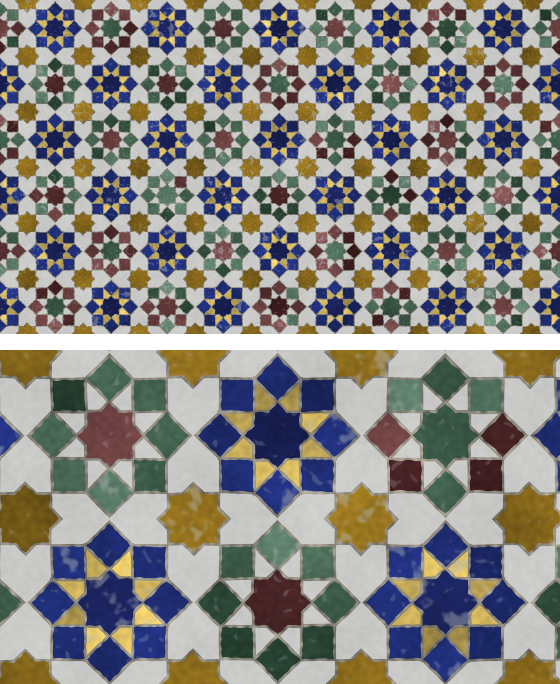
Top, the full canvas; bottom, a detail of the centre.
Write a WebGL 1 fragment shader that draws this pattern.

```glsl
precision highp float;
// Glazed mosaic: a wrapping 10 x 6 grid of eight-fold rosettes, each a star ringed by eight squares,
// with ochre stars at the cell corners. Blue rosettes with yellow kites alternate with red/green ones.
// Each cell is folded into one 22.5 degree wedge; wrapping gradient noise adds wear and uneven cuts.
uniform vec2 u_resolution;

#define GRID vec2(10.0, 6.0)
#define SHIFT vec2(0.515, 0.012)
#define STAR_RADIUS 0.193
#define GOLD_RADIUS 0.202
#define RING_RADIUS 0.340
#define SQUARE_REACH 0.132
#define GROUT_WIDTH 0.016
#define CUT_WOBBLE 0.010
#define SHADE_SPREAD 0.34
#define WEAR 0.45
#define WHITE_GLAZE vec3(0.79, 0.79, 0.785)
#define GROUT_COLOR vec3(0.50, 0.48, 0.43)

float hash(vec2 p) {
  return fract(sin(dot(p, vec2(127.1, 311.7))) * 43758.55);
}

float corner(vec2 cell, vec2 offset, vec2 f, vec2 period) {
  float a = 6.28318 * hash(mod(cell + offset, period) + 0.37);
  return dot(vec2(cos(a), sin(a)), f - offset);
}

// Gradient noise repeating after one full grid; frequency must be whole.
float noise(vec2 p, float frequency) {
  vec2 period = GRID * frequency;
  p *= frequency;
  vec2 i = floor(p), f = fract(p);
  vec2 s = f * f * f * (f * (f * 6.0 - 15.0) + 10.0);
  float low = mix(corner(i, vec2(0.0), f, period), corner(i, vec2(1.0, 0.0), f, period), s.x);
  float high = mix(corner(i, vec2(0.0, 1.0), f, period), corner(i, vec2(1.0), f, period), s.x);
  return mix(low, high, s.y);
}

// Mirror the plane into the wedge from 0 to 22.5 degrees.
vec2 foldEight(vec2 q) {
  q = abs(q);
  if (q.y > q.x) q = q.yx;
  vec2 n = vec2(-0.382683, 0.92388);
  return q - 2.0 * max(dot(q, n), 0.0) * n;
}

float starDistance(vec2 wedge, float radius) {
  return (wedge.x + wedge.y - radius) * 0.7071;
}

// 1 for a red star, 0 for a green one.
float redStar(vec2 cell) {
  float rowShift = mod(3.0 + 2.0 * cell.y + 4.0 * cell.y * cell.y, 7.0);
  return 1.0 - step(2.5, mod(2.0 * floor(cell.x * 0.5) + rowShift, 5.0));
}

vec3 redOrGreen(float red, float tone) {
  vec3 green = mix(vec3(0.17, 0.29, 0.22), vec3(0.35, 0.47, 0.40), tone);
  vec3 maroon = mix(vec3(0.27, 0.12, 0.13), vec3(0.46, 0.29, 0.29), tone);
  return mix(green, maroon, red);
}

void main() {
  vec2 p = gl_FragCoord.xy / u_resolution * GRID;
  float pixel = GRID.y / u_resolution.y;
  vec2 o = p + SHIFT + CUT_WOBBLE * vec2(noise(p, 3.0), noise(p + 0.5, 4.0));
  vec2 cell = mod(floor(o), GRID);
  vec2 q = fract(o) - 0.5;
  vec2 goldCell = mod(floor(o + 0.5), GRID);
  vec2 goldQ = fract(o + 0.5) - 0.5;

  // Distances to the four kinds of coloured tile
  vec2 w = foldEight(q);
  float star = starDistance(w, STAR_RADIUS);
  float square = (abs(w.x - RING_RADIUS) + w.y - SQUARE_REACH) * 0.7071;
  float kite = max(max(-star, -square) + GROUT_WIDTH, w.x - RING_RADIUS);
  float gold = starDistance(foldEight(goldQ), GOLD_RADIUS);

  // Nearest tile: its distance, glaze and random tone
  float turn = atan(q.y, q.x + 0.00001) / 0.785398;
  float sector = mod(floor(turn + 0.5), 8.0);
  bool blue = mod(cell.x + cell.y, 2.0) < 0.5;
  float red = redStar(cell);
  float d = gold;
  float tone = hash(goldCell + 31.3);
  vec3 glaze = vec3(0.52, 0.40, 0.105);
  if (star < d) {
    d = star;
    tone = hash(cell + 7.7);
    glaze = blue ? vec3(0.095, 0.125, 0.33) : redOrGreen(red, tone);
  }
  if (square < d) {
    d = square;
    tone = hash(cell * 8.0 + vec2(sector, 3.1));
    float mixedRing = step(0.55, hash(cell + 53.9));
    float swapped = mixedRing * step(0.58, hash(cell * 9.0 + vec2(2.3, sector)));
    glaze = blue ? vec3(0.12, 0.175, 0.45) : redOrGreen(abs(1.0 - red - swapped), tone);
  }
  if (blue && kite < d) {
    d = kite;
    tone = hash(cell * 8.0 + vec2(floor(turn), 17.7));
    glaze = vec3(0.81, 0.70, 0.36);
  }

  // Glaze clouding, chips and pale reflections
  float cloud = noise(p, 2.0) + 0.5 * noise(p, 7.0);
  float grain = noise(p, 23.0);
  glaze *= 1.0 + SHADE_SPREAD * (tone - 0.5) + 0.20 * cloud + 0.14 * grain;
  float chips = smoothstep(0.30, 0.52, noise(p, 17.0) + 0.35 * noise(p, 2.0));
  float glint = step(0.82, tone) * smoothstep(0.08, 0.45, noise(p, 9.0) + 0.4 * grain);
  glaze = mix(glaze, vec3(0.68, 0.69, 0.70), WEAR * max(0.55 * chips, glint));

  // White field, grout lines, then the coloured tiles
  vec3 color = WHITE_GLAZE * (1.0 + 0.05 * cloud + 0.035 * grain);
  float joint = 1.0 - smoothstep(GROUT_WIDTH - 0.5 * pixel, GROUT_WIDTH + 0.5 * pixel, d);
  color = mix(color, GROUT_COLOR * (1.0 + 0.5 * grain + 0.4 * cloud), 0.85 * joint);
  color = mix(color, glaze, 1.0 - smoothstep(-0.5 * pixel, 0.5 * pixel, d + 0.008 * grain));
  gl_FragColor = vec4(clamp(color, 0.0, 1.0), 1.0);
}
```
